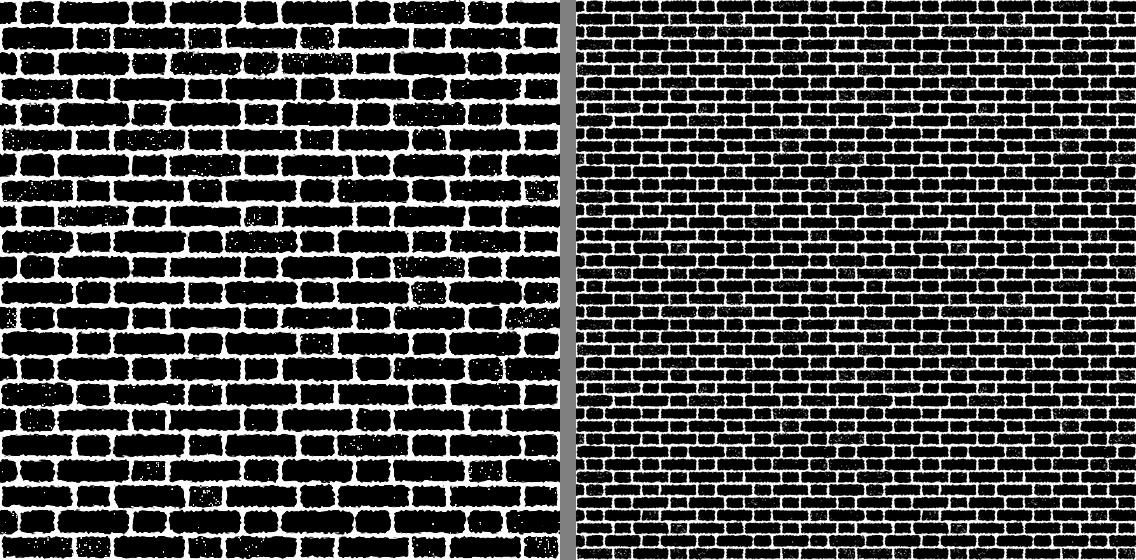
Left: one tile. Right: repeated 2 by 2.
This pattern is drawn by a Shadertoy shader. Its source:

```glsl
const float COURSES = 22.0;  // brick rows up the canvas
const float PAIRS = 5.0;     // long + short brick pairs along a row

float hash(vec2 p) {
    vec3 q = fract(p.xyx * 0.1031);
    q += dot(q, q.yzx + 33.33);
    return fract((q.x + q.y) * q.z);
}

// Value noise on a whole number of cells, so it wraps at the canvas edges
float wrapNoise(vec2 uv, float cells, float seed) {
    vec2 p = uv * cells;
    vec2 i = floor(p);
    vec2 f = fract(p);
    f = f * f * (3.0 - 2.0 * f);
    vec2 a = mod(i, cells) + seed;
    vec2 b = mod(i + 1.0, cells) + seed;
    return mix(mix(hash(a), hash(vec2(b.x, a.y)), f.x),
               mix(hash(vec2(a.x, b.y)), hash(b), f.x), f.y);
}

float roundedBox(vec2 p, vec2 halfSize, float radius) {
    vec2 q = abs(p) - halfSize + radius;
    return length(max(q, 0.0)) + min(max(q.x, q.y), 0.0) - radius;
}

// Scattered chips, one jittered dot per cell where its hash is under the density
float chips(vec2 uv, float density, float pixel) {
    const float CELLS = 320.0;
    vec2 cell = mod(floor(uv * CELLS), CELLS);
    vec2 jitter = vec2(hash(cell + 11.3), hash(cell + 47.9)) - 0.5;
    float d = length(fract(uv * CELLS) - 0.5 - 0.25 * jitter) - mix(0.38, 0.6, hash(cell + 83.1));
    float dotMask = 1.0 - smoothstep(-0.5, 0.5, d / (CELLS * pixel));
    return dotMask * step(hash(cell + 5.7), density);
}

void mainImage(out vec4 fragColor, in vec2 fragCoord) {
    vec2 uv = fragCoord / iResolution.xy;
    float pixel = 1.0 / min(iResolution.x, iResolution.y);

    // Bond layout: each pair is two thirds long brick, one third short brick
    float course = floor(uv.y * COURSES);
    float along = uv.x * PAIRS + 0.5 * mod(course, 2.0);
    float third = fract(along) * 3.0;
    float isShort = step(2.0, third);
    vec2 id = vec2(mod(floor(along), PAIRS) * 2.0 + isShort, course) + 3.0;
    vec2 p = vec2((third - mix(1.0, 2.5, isShort)) / (3.0 * PAIRS),
                  (fract(uv.y * COURSES) - 0.5) / COURSES);

    // Swollen bricks are taller with rounder corners
    float swell = mix(hash(id), hash(vec2(course, 71.0)), 0.45);
    swell = smoothstep(0.2, 0.8, swell);
    vec2 halfSize = vec2(mix(1.0, 0.5, isShort) / (3.0 * PAIRS), 0.5 / COURSES);
    halfSize -= mix(vec2(0.0043, 0.0053), vec2(0.0032, 0.0029), swell);
    p.x += p.y * (hash(id + 19.0) - 0.5) * 0.12;
    float d = roundedBox(p, halfSize, mix(0.003, 0.011, swell));

    // Ragged outline: slow wobble plus fine crumble
    d += (wrapNoise(uv, 72.0, 7.0) - 0.5) * 0.0025;
    d += (wrapNoise(uv, 240.0, 29.0) - 0.5) * 0.0048;
    float brick = 1.0 - smoothstep(-0.6 * pixel, 0.6 * pixel, d);

    // Wear: a few bricks heavily pitted, in clumps, most almost clean
    float wear = 0.001 + 0.085 * pow(hash(id + 53.0), 7.0);
    float clump = 2.0 * smoothstep(0.2, 0.8, wrapNoise(uv, 48.0, 61.0));
    brick *= 1.0 - chips(uv, wear * clump, pixel);

    fragColor = vec4(mix(vec3(0.99), vec3(0.0), brick), 1.0);
}
```
